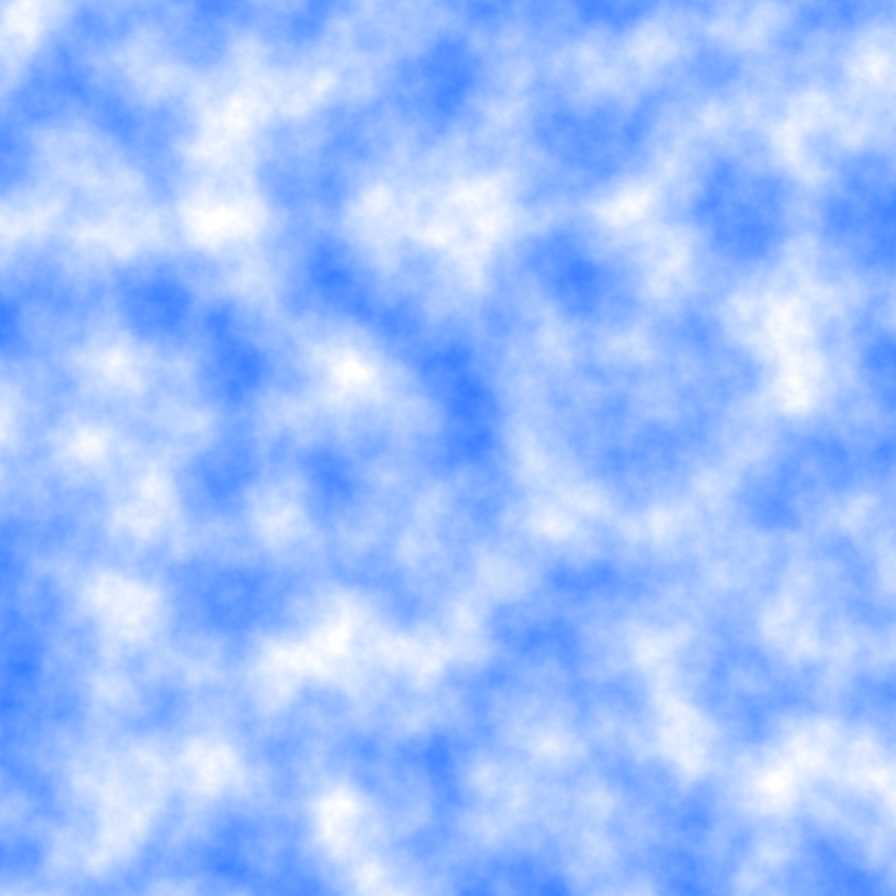
This texture is drawn by a WebGL 1 fragment shader. Its source:

```glsl
precision highp float;
// Soft white clouds on a blue sky: several octaves of gradient noise are
// summed, each finer and fainter and turned against the one before, and
// the sum blends from deep blue to white.

#define CELLS 8.0        // noise cells across the canvas in the first octave
#define OCTAVES 6
#define GAIN 0.5         // strength of each octave relative to the last
#define COVER 0.525      // mean share of white
#define CONTRAST 0.67
#define SKY_BLUE vec3(0.20, 0.48, 1.0)
#define CLOUD_WHITE vec3(1.0)

uniform vec2 u_resolution;

float hash(vec2 cell) {
  return fract(sin(dot(cell, vec2(127.1, 311.7))) * 43758.5453);
}

// Random unit slope at a lattice corner, dotted with the offset from it.
float slope(vec2 corner, vec2 offset) {
  float angle = 6.28318 * hash(corner);
  return dot(vec2(cos(angle), sin(angle)), offset);
}

float gradientNoise(vec2 p) {
  vec2 i = floor(p);
  vec2 f = p - i;
  vec2 w = f * f * f * (f * (f * 6.0 - 15.0) + 10.0);
  vec2 e = vec2(1.0, 0.0);
  float low = mix(slope(i, f), slope(i + e.xy, f - e.xy), w.x);
  float high = mix(slope(i + e.yx, f - e.yx), slope(i + e.xx, f - e.xx), w.x);
  return mix(low, high, w.y);
}

// Octaves double in frequency; the turn keeps their lattices from aligning.
float cloudNoise(vec2 p) {
  mat2 turnAndDouble = 2.0 * mat2(0.8, 0.6, -0.6, 0.8);
  float sum = 0.0;
  float strength = 1.0;
  for (int octave = 0; octave < OCTAVES; octave++) {
    sum += strength * gradientNoise(p);
    p = turnAndDouble * p + vec2(17.3, 9.7);
    strength *= GAIN;
  }
  return sum;
}

void main() {
  vec2 uv = gl_FragCoord.xy / min(u_resolution.x, u_resolution.y);
  float white = clamp(COVER + CONTRAST * cloudNoise(uv * CELLS + 3.4), 0.0, 1.0);
  gl_FragColor = vec4(mix(SKY_BLUE, CLOUD_WHITE, white), 1.0);
}
```
